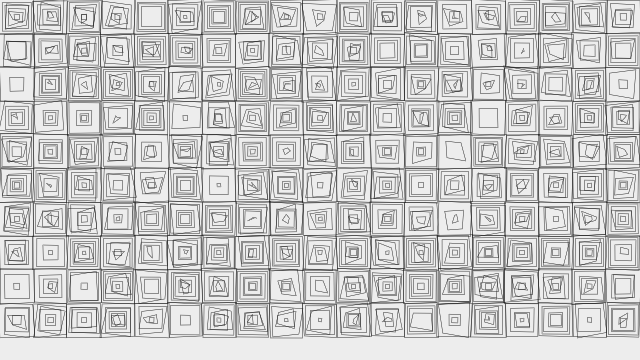
Reproduce this pattern procedurally as a WebGL 2 fragment shader.

```glsl
#version 300 es
precision highp float;
// Grid of cells, each holding nested squares with randomly displaced corners.

#define COLUMNS 19.0
#define ROWS 10.0
#define LAYERS 7
#define LINE_WIDTH 0.0135
#define OUTER_JITTER 0.035
#define CALM_JITTER 0.008
#define WILD_JITTER 0.10
#define WILD_CHANCE 0.42
#define SIZE_DRIFT 0.7
#define PAPER vec3(0.93)
#define INK vec3(0.08)

uniform vec2 u_resolution;
out vec4 fragColor;

vec2 hash2(vec3 p) {
    p = fract(p * vec3(0.1031, 0.1030, 0.0973));
    p += dot(p, p.yzx + 33.33);
    return fract((p.xx + p.yz) * p.zy);
}

float segmentDistance(vec2 p, vec2 a, vec2 b) {
    vec2 ap = p - a, ab = b - a;
    return length(ap - ab * clamp(dot(ap, ab) / max(dot(ab, ab), 1e-6), 0.0, 1.0));
}

// Square corner, in cell units, moved by a random offset.
vec2 corner(vec2 cell, float seed, int i, float halfSize, float jitter) {
    vec2 side = vec2(i == 1 || i == 2 ? 1.0 : -1.0, i >= 2 ? 1.0 : -1.0);
    return side * halfSize + jitter * (2.0 * hash2(vec3(cell, seed + float(i))) - 1.0);
}

// Part of a pixel-wide box covered by the line, also for lines thinner than a pixel.
float lineCoverage(float d, float pixel) {
    float h = 0.5 * LINE_WIDTH;
    return clamp((min(d + 0.5 * pixel, h) - max(d - 0.5 * pixel, -h)) / pixel, 0.0, 1.0);
}

// Share of paper left uncovered by the nested quads of one cell.
float cellPaper(vec2 p, vec2 cell, float pixel) {
    float paper = 1.0;
    float keepChance = mix(0.6, 1.0, hash2(vec3(cell, 3.0)).x);
    for (int k = 0; k < LAYERS; k++) {
        float seed = 11.0 + 7.0 * float(k);
        vec2 choice = hash2(vec3(cell, seed + 4.0));
        vec2 form = hash2(vec3(cell, seed + 5.0));
        if (k > 0 && choice.x > keepChance) continue;

        float drift = k == 0 ? 0.0 : (form.x - 0.5) * SIZE_DRIFT;
        float halfSize = 0.5 * (1.0 - (float(k) + drift) / float(LAYERS));
        float jitter = choice.y < WILD_CHANCE ? WILD_JITTER : CALM_JITTER;
        if (k == 0) jitter = OUTER_JITTER;
        if (max(abs(p.x), abs(p.y)) > halfSize + jitter + LINE_WIDTH + pixel) continue;

        float d = 1e3;
        vec2 a = corner(cell, seed, 3, halfSize, jitter);
        for (int i = 0; i < 4; i++) {
            vec2 b = corner(cell, seed, i, halfSize, jitter);
            d = min(d, segmentDistance(p, a, b));
            a = b;
        }
        paper *= 1.0 - lineCoverage(d, pixel);
    }
    return paper;
}

void main() {
    // Cell units, with rows counted down from the top edge.
    float pixel = COLUMNS / u_resolution.x;
    vec2 p = vec2(gl_FragCoord.x, u_resolution.y - gl_FragCoord.y) * pixel;
    vec2 home = floor(p);

    // Neighbours are included because their outer quads cross the cell borders.
    float paper = 1.0;
    for (int y = -1; y <= 1; y++) {
        for (int x = -1; x <= 1; x++) {
            vec2 cell = home + vec2(x, y);
            bool inside = all(greaterThanEqual(cell, vec2(0.0)))
                       && all(lessThan(cell, vec2(COLUMNS, ROWS)));
            if (inside) paper *= cellPaper(p - cell - 0.5, cell, pixel);
        }
    }
    fragColor = vec4(mix(INK, PAPER, paper), 1.0);
}
```
